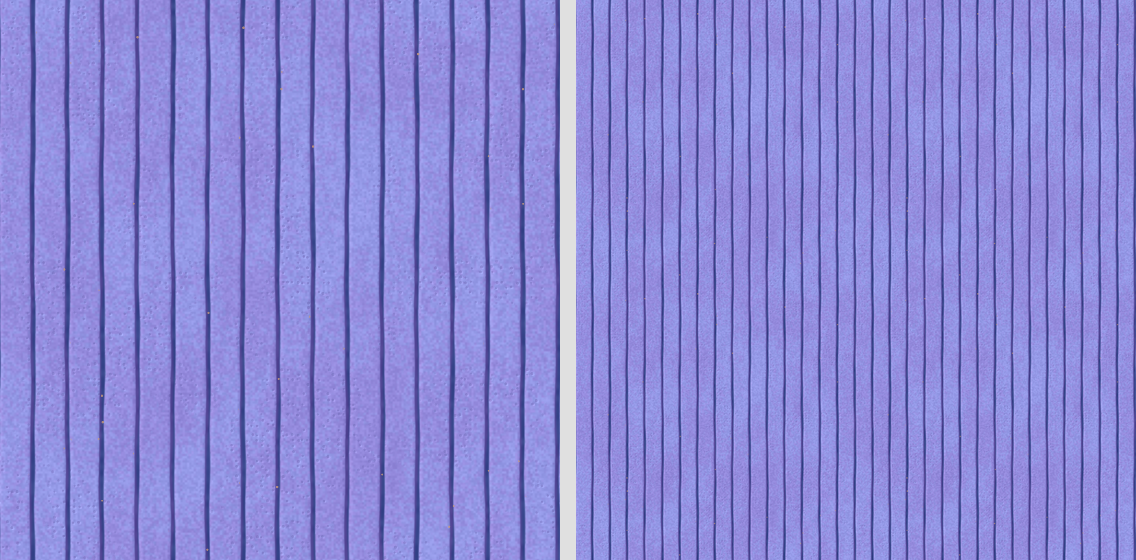
Left: one tile. Right: repeated 2 by 2.
Give the GLSL for this texture, as a Shadertoy shader.

```glsl
// Periwinkle painted boards: sixteen upright planks parted by thin dark grooves, with fine grain.

const float PLANKS = 16.0;         // repeats across the canvas
const float GROOVE_OFFSET = 0.925; // groove position inside a repeat
const float GROOVE_HALF = 0.063;   // half width, in planks
const float GROOVE_SOFT = 0.030;   // edge softness, in planks
const float WOBBLE = 0.016;        // sideways drift, in planks
const float GRAIN_CELLS = 256.0;
const float PIT_CELLS = 110.0;
const float PIT_CHANCE = 0.30;

const vec3 PAINT_VIOLET = vec3(0.585, 0.545, 0.870);
const vec3 PAINT_BLUE   = vec3(0.575, 0.595, 0.900);
const vec3 PIT_COLOR    = vec3(0.450, 0.430, 0.730);
const vec3 GROOVE_PLUM  = vec3(0.320, 0.270, 0.580);
const vec3 GROOVE_NAVY  = vec3(0.210, 0.270, 0.540);
const vec3 GROOVE_TEAL  = vec3(0.330, 0.430, 0.650);
const vec3 FLECK_COLOR  = vec3(0.780, 0.600, 0.480);
const float TAU = 6.2831853;

float hash(vec2 p) {
    vec3 q = fract(vec3(p.xyx) * 0.1031);
    q += dot(q, q.yzx + 33.33);
    return fract((q.x + q.y) * q.z);
}

// Value noise that wraps after a whole number of cells
float wrapNoise(vec2 p, vec2 period, float seed) {
    vec2 i = floor(p), f = fract(p);
    f = f * f * (3.0 - 2.0 * f);
    vec2 a = mod(i, period) + seed, b = mod(i + 1.0, period) + seed;
    return mix(mix(hash(a), hash(vec2(b.x, a.y)), f.x),
               mix(hash(vec2(a.x, b.y)), hash(b), f.x), f.y);
}

float tiledNoise(vec2 uv, vec2 cells, float seed) {
    return wrapNoise(uv * cells, cells, seed);
}

// Scattered round spots, at most one per wrapped cell
float spots(vec2 uv, float cells, float chance, float seed) {
    vec2 p = uv * cells, id = mod(floor(p), cells) + seed;
    vec2 center = 0.3 + 0.4 * vec2(hash(id + 17.0), hash(id + 41.0));
    float radius = mix(0.18, 0.30, hash(id + 73.0));
    float aa = cells / iResolution.y;
    float disc = 1.0 - smoothstep(radius - 0.5 * aa, radius + 0.5 * aa, length(fract(p) - center));
    return disc * step(hash(id), chance);
}

// Painted board: cloudy tint, fine grain, embossed pits
vec3 paint(vec2 uv, float plank) {
    float clouds = tiledNoise(uv, vec2(9.0, 7.0), 11.0) * 0.6
                 + tiledNoise(uv, vec2(34.0, 22.0), 53.0) * 0.4;
    float grain = tiledNoise(uv, vec2(GRAIN_CELLS), 5.0) - 0.5;
    float hueGrain = tiledNoise(uv, vec2(GRAIN_CELLS * 0.75), 91.0) - 0.5;
    float streak = tiledNoise(uv, vec2(160.0, 20.0), 29.0) - 0.5;

    float tint = clouds - 0.10 + 0.75 * hueGrain + 0.22 * (hash(vec2(plank, 7.0)) - 0.5);
    vec3 color = mix(PAINT_VIOLET, PAINT_BLUE, smoothstep(0.10, 0.75, tint));
    color += 0.075 * grain + 0.018 * streak + 0.025 * (clouds - 0.5);

    float patchy = smoothstep(0.25, 0.7, tiledNoise(uv, vec2(16.0, 10.0), 67.0));
    float pit = spots(uv, PIT_CELLS, PIT_CHANCE, 3.0);
    float glint = spots(uv + vec2(-0.0022, 0.0018), PIT_CELLS, PIT_CHANCE, 3.0);
    color += 0.05 * glint * patchy;
    return mix(color, PIT_COLOR, 0.50 * pit * patchy);
}

void mainImage(out vec4 fragColor, in vec2 fragCoord) {
    vec2 uv = fragCoord / iResolution.xy;
    float across = uv.x * PLANKS - GROOVE_OFFSET;
    float plank = mod(floor(across), PLANKS);
    float groove = mod(floor(across + 0.5), PLANKS);
    float phase = TAU * hash(vec2(groove, 19.0));

    // Signed distance to the nearest groove, drifting along its length
    float drift = sin(TAU * uv.y * 2.0 + phase) + 0.5 * sin(TAU * uv.y * 7.0 + 2.0 * phase);
    float d = fract(across + 0.5) - 0.5 - WOBBLE * drift
            - 0.03 * (hash(vec2(groove, 37.0)) - 0.5);

    // Worn width and hue along the groove
    float wear = wrapNoise(vec2(groove, uv.y * 12.0), vec2(PLANKS, 12.0), 131.0);
    float ragged = wrapNoise(vec2(groove, uv.y * 90.0), vec2(PLANKS, 90.0), 211.0);
    float halfWidth = GROOVE_HALF * (0.78 + 0.32 * wear + 0.18 * ragged);
    float soft = max(GROOVE_SOFT, 0.75 * PLANKS / iResolution.x);
    float mask = 1.0 - smoothstep(halfWidth - soft, halfWidth + soft, abs(d));

    // Plum on the left flank, navy to teal on the right
    float side = smoothstep(-0.05, 0.05, d + 0.09 * (wear - 0.5));
    vec3 dark = mix(GROOVE_PLUM, GROOVE_NAVY, side);
    dark = mix(dark, GROOVE_TEAL, 0.55 * smoothstep(0.02, 0.09, d) * ragged);
    dark += 0.05 * (ragged - 0.5);

    // Lit board edge on the right, faint shade on the left
    vec3 color = paint(uv, plank);
    float lip = smoothstep(0.05, 0.10, d) * (1.0 - smoothstep(0.10, 0.20, d));
    float shade = smoothstep(-0.17, -0.07, d) * (1.0 - step(0.0, d));
    color += vec3(0.045, 0.025, 0.025) * lip - 0.05 * shade;
    color = mix(color, dark, mask);

    // Rare warm flecks caught beside the grooves
    float nearGroove = 1.0 - smoothstep(0.08, 0.14, abs(d));
    color = mix(color, FLECK_COLOR, 0.8 * nearGroove * spots(uv, 128.0, 0.008, 307.0));

    fragColor = vec4(clamp(color, 0.0, 1.0), 1.0);
}
```
